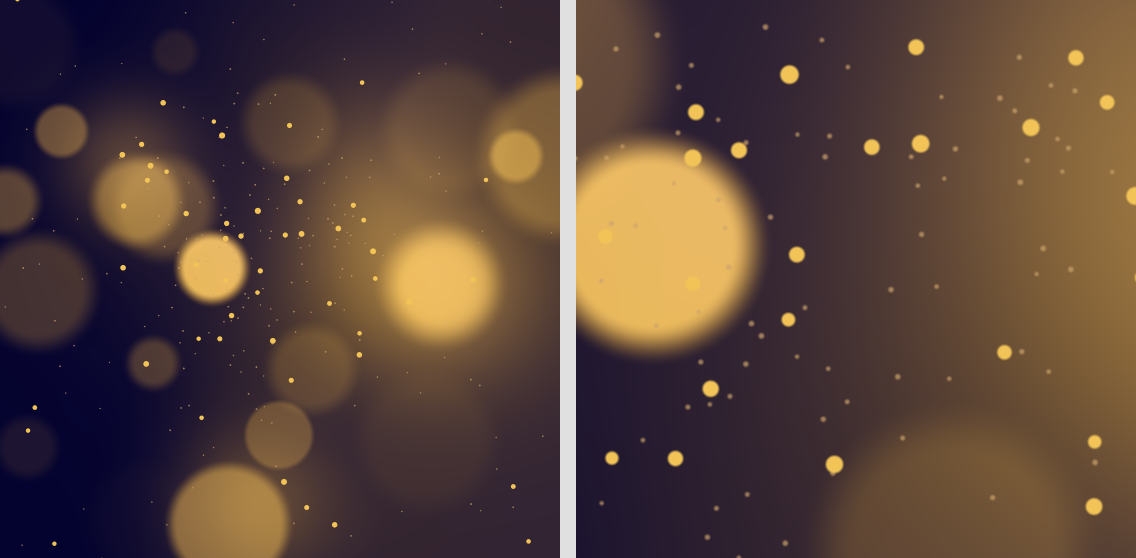
Left: the whole. Right: its middle third, enlarged.
Give the GLSL for this background, as a Shadertoy shader.

```glsl
#define VEIL_COUNT 14
#define VEIL_SIZE vec2(0.035, 0.13)
#define VEIL_ALPHA vec2(0.42, 0.17)
#define SPARK_CENTER vec2(0.47, 0.54)
#define SPARK_COLOR vec3(0.95, 0.77, 0.34)
#define DUST_COLOR vec3(0.80, 0.64, 0.42)
#define SPARK_RADIUS 0.0048
#define DUST_RADIUS 0.0014
#define EDGE 0.0011
#define HAZE_SCALE 3.5

vec3 hash3(vec2 p) {
    vec3 q = fract(vec3(p.xyx) * vec3(0.1031, 0.1030, 0.0973));
    q += dot(q, q.yxz + 33.33);
    return fract((q.xxy + q.yzz) * q.zyx);
}

float gradientDot(vec2 cell, vec2 offset) {
    return dot(hash3(cell + 17.0).xy * 2.0 - 1.0, offset);
}

float gradientNoise(vec2 p) {
    vec2 i = floor(p), f = fract(p);
    vec2 u = f * f * f * (f * (f * 6.0 - 15.0) + 10.0);
    vec2 e = vec2(1.0, 0.0);
    return mix(mix(gradientDot(i, f), gradientDot(i + e, f - e), u.x),
               mix(gradientDot(i + e.yx, f - e.yx), gradientDot(i + 1.0, f - 1.0), u.x), u.y);
}

float glow(vec2 p, vec2 center, vec2 radius) {
    vec2 d = (p - center) / radius;
    return exp(-dot(d, d));
}

float disc(vec2 p, vec2 center, float radius, float blur) {
    return 1.0 - smoothstep(radius - blur, radius + blur, length(p - center));
}

// Screen blend of one light over the energy gathered so far
void addLight(inout float energy, float light) {
    energy = 1.0 - (1.0 - energy) * (1.0 - light);
}

// One jittered dot per cell, denser toward the origin
float sparkles(vec2 p, float cellSize, float radius, vec2 density, float spread, float seed) {
    vec2 cell = floor(p / cellSize);
    vec3 h = hash3(cell + seed);
    vec2 middle = (cell + 0.5) * cellSize;
    float chance = density.x + density.y * exp(-dot(middle, middle) / (spread * spread));
    vec2 center = (cell + mix(vec2(0.2), vec2(0.8), h.xy)) * cellSize;
    float size = radius * mix(0.8, 1.15, fract(h.z * 91.0));
    return step(h.z, chance) * disc(p, center, size, EDGE);
}

// Navy through brown to pale gold
vec3 lightRamp(float e, float haze) {
    return vec3(e, e * (0.70 + 0.10 * e), 0.185 + 0.21 * e * e - 0.12 * haze * e);
}

void mainImage(out vec4 fragColor, in vec2 fragCoord) {
    vec2 p = fragCoord / iResolution.y;
    float haze = gradientNoise(p * HAZE_SCALE);

    // Dark ground, lighter to the right
    float energy = 0.015 + 0.18 * smoothstep(0.15, 0.8, p.x + 0.15 * haze);
    addLight(energy, 0.17 * glow(p, vec2(0.70, 0.52), vec2(0.42, 0.25)));

    // Wide warm haze
    addLight(energy, 0.30 * glow(p, vec2(0.67, 0.63), vec2(0.14, 0.20)));
    addLight(energy, 0.32 * glow(p, vec2(0.23, 0.71), vec2(0.12)));
    addLight(energy, 0.30 * glow(p, vec2(0.46, 0.10), vec2(0.14)));
    addLight(energy, 0.40 * glow(p, vec2(0.79, 0.49), vec2(0.16)));

    // Faint overlapping veils, strongest in the middle band
    for (int i = 1; i <= VEIL_COUNT; i++) {
        float n = float(i);
        vec2 center = fract(0.5 + n * vec2(0.7549, 0.5698));
        float grade = fract(n * 0.618);
        float radius = mix(VEIL_SIZE.x, VEIL_SIZE.y, grade);
        float band = exp(-pow((center.y - 0.55) / 0.3, 2.0));
        float alpha = mix(VEIL_ALPHA.x, VEIL_ALPHA.y, grade) * band;
        addLight(energy, alpha * disc(p, center, radius, 0.004 + 0.2 * radius));
    }

    // Main lights
    addLight(energy, 0.74 * disc(p, vec2(0.79, 0.49), 0.095, 0.030));
    addLight(energy, 0.90 * disc(p, vec2(0.38, 0.52), 0.060, 0.013));
    addLight(energy, 0.42 * disc(p, vec2(0.245, 0.64), 0.076, 0.018));
    addLight(energy, 0.48 * disc(p, vec2(0.41, 0.06), 0.105, 0.014));
    addLight(energy, 0.28 * disc(p, vec2(0.50, 0.22), 0.060, 0.006));
    addLight(energy, 0.34 * disc(p, vec2(1.01, 0.72), 0.140, 0.030));
    addLight(energy, 0.48 * disc(p, vec2(0.925, 0.72), 0.045, 0.009));
    addLight(energy, 0.36 * disc(p, vec2(0.11, 0.765), 0.046, 0.008));

    vec3 color = lightRamp(min(energy, 0.95), haze);

    // Dust and sparks on tilted grids
    vec2 q = p - SPARK_CENTER;
    vec2 dustPos = mat2(0.8, 0.6, -0.6, 0.8) * q;
    vec2 sparkPos = mat2(0.96, -0.28, 0.28, 0.96) * q;
    float dust = sparkles(dustPos, 0.020, DUST_RADIUS, vec2(0.03, 0.42), 0.21, 61.0);
    float sparks = sparkles(sparkPos, 0.034, SPARK_RADIUS, vec2(0.025, 0.27), 0.24, 143.0);
    color = mix(color, DUST_COLOR, 0.7 * dust);
    color = mix(color, SPARK_COLOR, sparks);

    fragColor = vec4(color, 1.0);
}
```
